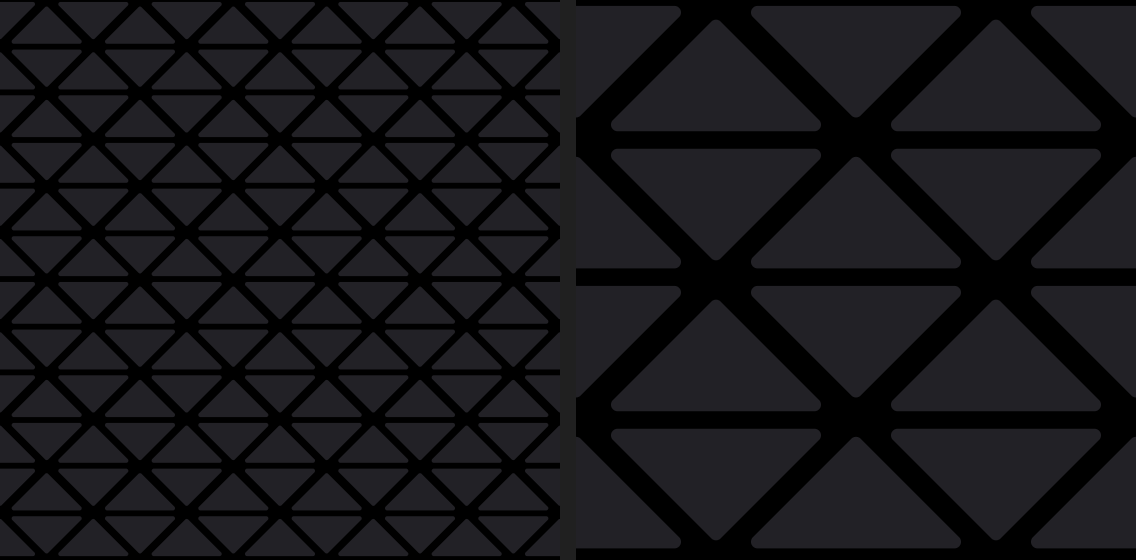
Left: the whole. Right: its middle third, enlarged.
This pattern is drawn by a WebGL 2 fragment shader. Its source:

```glsl
#version 300 es
precision highp float;
// Dark rounded triangles between black horizontal bars and diagonal bands.
// Each square cell holds two rows of one upright and one inverted triangle,
// drawn as distance to a right-angled core grown by a corner radius.

#define REPEATS 6.0            // cells across and down
#define CORE_SIZE 0.3516       // core height and half base, in cells
#define CORNER_RADIUS 0.0234   // rounding added around the core
#define BAR_HALF_WIDTH 0.0313  // half width of a horizontal bar
#define ROW_SHIFT 0.0102       // lift of every second bar
#define FILL_COLOR vec3(0.133, 0.130, 0.150)
#define GAP_COLOR vec3(0.0)

uniform vec2 u_resolution;
out vec4 fragColor;

// Signed distance to a triangle with corners (-size, 0), (size, 0), (0, size)
float triangleDistance(vec2 p, float size) {
    p.x = abs(p.x);
    vec2 toBase = p - vec2(min(p.x, size), 0.0);
    float along = clamp((size - p.x + p.y) / (2.0 * size), 0.0, 1.0);
    vec2 toSide = p - size * vec2(1.0 - along, along);
    float d = min(length(toBase), length(toSide));
    bool inside = p.y > 0.0 && p.x + p.y < size;
    return inside ? -d : d;
}

// Offset to the nearest copy of a point that repeats once per cell
vec2 wrapOffset(vec2 p, vec2 center) {
    return fract(p - center + 0.5) - 0.5;
}

void main() {
    vec2 cell = gl_FragCoord.xy / u_resolution * REPEATS;
    float pixel = REPEATS / min(u_resolution.x, u_resolution.y);
    float inset = BAR_HALF_WIDTH + CORNER_RADIUS;

    // Nearest of the four triangles: two rows, upright and inverted in each
    float d = 1.0;
    for (int row = 0; row < 2; row++) {
        for (int inverted = 0; inverted < 2; inverted++) {
            int bar = row + inverted;
            float direction = 1.0 - 2.0 * float(inverted);
            float barHeight = 0.5 * float(bar) + (bar == 1 ? 0.0 : ROW_SHIFT);
            vec2 baseCenter = vec2(0.5 * float(bar), barHeight + direction * inset);
            vec2 p = wrapOffset(cell, baseCenter);
            p.y *= direction;
            d = min(d, triangleDistance(p, CORE_SIZE) - CORNER_RADIUS);
        }
    }

    // Smooth edge about one pixel wide
    float fill = clamp(0.5 - d / pixel, 0.0, 1.0);
    fragColor = vec4(mix(GAP_COLOR, FILL_COLOR, fill), 1.0);
}
```
